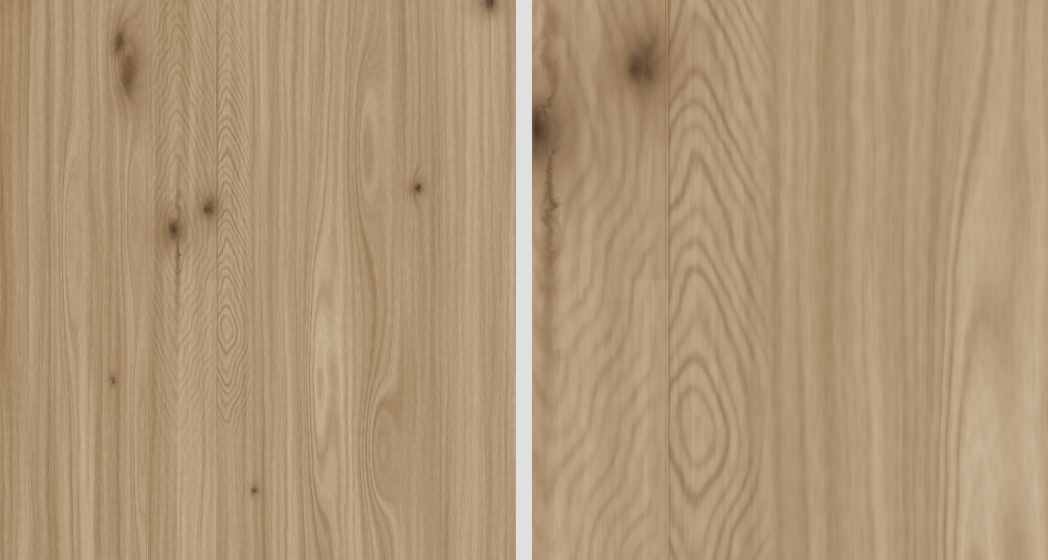
Left, the full canvas; right, a detail of the centre.
Reproduce this texture procedurally as a Shadertoy shader.

```glsl
// Swirling eyes in the grain and dark knots: centre xy, half-size zw
const vec4 EYES[8] = vec4[8](
    vec4(.222, .900, .026, .080), vec4(.235, .620, .018, .150),
    vec4(.122, .560, .016, .180), vec4(.650, .740, .026, .180),
    vec4(.675, .200, .030, .120), vec4(.565, .300, .024, .260),
    vec4(.250, .220, .014, .180), vec4(.745, .665, .010, .030));
const vec4 KNOTS[9] = vec4[9](
    vec4(.214, .925, .007, .018), vec4(.230, .870, .011, .028),
    vec4(.311, .588, .012, .015), vec4(.374, .628, .009, .012),
    vec4(.317, .570, .002, .050), vec4(.744, .664, .006, .007),
    vec4(.873, .994, .011, .009), vec4(.455, .126, .003, .005),
    vec4(.199, .320, .003, .005));

vec2 hash2(vec2 p) {
    return fract(sin(vec2(dot(p, vec2(127.1, 311.7)), dot(p, vec2(269.5, 183.3)))) * 43758.5);
}

// Distance to the nearest scattered point
float cellular(vec2 p) {
    float nearest = 2.;
    for (int j = -1; j <= 1; j++)
        for (int i = -1; i <= 1; i++) {
            vec2 cell = floor(p) + vec2(i, j);
            nearest = min(nearest, length(cell + hash2(cell) - p));
        }
    return nearest;
}

// Layered, self-warped sines
float waves(vec2 p) {
    float sum = 0., amp = .5;
    for (int i = 0; i < 5; i++) {
        p += .7 * sin(p.yx * 1.2 + float(i) * 2.1);
        sum += amp * sin(p.x) * cos(p.y);
        p = mat2(.8, .6, -.6, .8) * p * 1.9 + 3.7;
        amp *= .62;
    }
    return sum;
}

// Soft joints between the three boards
float board(float x) {
    return smoothstep(.260, .264, x) + smoothstep(.386, .390, x);
}

float rings(float h, float wobble) {
    float line = .5 + .5 * sin(h * 400. + wobble);
    return line * line * (.75 + .25 * sin(h * 157.));
}

// Nested pointed arches opening away from a centre
float arches(vec2 d, vec2 slope, float wobble) {
    vec2 rounded = sqrt(d * d + vec2(.00004, .0004));
    return rings(dot(rounded, slope), wobble);
}

void mainImage(out vec4 fragColor, in vec2 fragCoord) {
    vec2 p = fragCoord / iResolution.y;
    float plank = board(p.x);

    // Grain coordinate, bent around the eyes
    float h = p.x + .006 * waves(vec2(p.x * 9., p.y * 5.)) + .13 * plank;
    float swirl = 0.;
    for (int i = 0; i < 8; i++) {
        vec4 e = EYES[i];
        vec2 d = (p - e.xy) / e.zw;
        float bump = exp(-dot(d, d)) * max(0., 1. - abs(plank - board(e.x)));
        h += 2. * e.z * bump;
        swirl = max(swirl, bump);
    }

    // Straight streaks and growth lines
    float broad = waves(vec2(h * 16., p.y * 1.2));
    float streak = waves(vec2(h * 60. + 5., p.y * 1.8));
    float fine = waves(vec2(h * 170., p.y * 4.));
    float wobble = 3. * streak + 1.5 * broad;
    float grain = rings(h, wobble) * (.28 + .3 * swirl + .25 * broad);

    // Cathedral figure on the middle board and the narrow strip beside it
    float ripple = 1.6 * sin(p.y * 75. + p.x * 90.) + 2.5 * waves(p * vec2(40., 22.));
    float middle = smoothstep(.262, .285, p.x) * (1. - smoothstep(.372, .387, p.x))
                 * smoothstep(.05, .4, p.y);
    float strip = smoothstep(.387, .390, p.x) * (1. - smoothstep(.425, .460, p.x))
                * smoothstep(.2, .28, p.y) * (1. - .6 * smoothstep(.75, 1., p.y));
    grain = mix(grain, .36 * arches(p - vec2(.318, .59), vec2(1.5, .55), ripple), middle);
    grain = mix(grain, .62 * arches(p - vec2(.405, .41), vec2(1.9, .75), ripple), strip);

    // Tone: streaks, pores, pale bands and shaded corner
    float pores = cellular(p * vec2(250., 70.)) - .5;
    float tone = .12 - grain + .24 * broad + .34 * streak + .28 * fine + .22 * pores;
    tone += .22 * exp(-pow((p.x - .85) / .05, 2.)) + .18 * exp(-pow((p.x - .38) / .012, 2.)) * step(p.y, .5);
    tone -= .2 * exp(-p.x * 12.) + .45 * smoothstep(.93, 1.05, p.y - .7 * p.x);
    tone -= .18 * exp(-pow((p.x - .388) / .0018, 2.));
    vec3 color = vec3(.683, .583, .455) + tone * vec3(.14, .165, .185);

    // Knots with ragged cores and brown halos
    float core = 0., halo = 0.;
    vec2 ragged = p + .006 * vec2(waves(p * 70.), waves(p * 60. + 9.));
    for (int i = 0; i < 9; i++) {
        vec2 d = (ragged - KNOTS[i].xy) / KNOTS[i].zw;
        core = max(core, exp(-dot(d, d)));
        halo = max(halo, exp(-dot(d, d) / 8.));
    }
    color = mix(color, vec3(.47, .34, .22), .5 * halo);
    color = mix(color, vec3(.27, .19, .13), core * clamp(.6 + .5 * fine, 0., 1.));

    fragColor = vec4(color, 1.);
}
```
